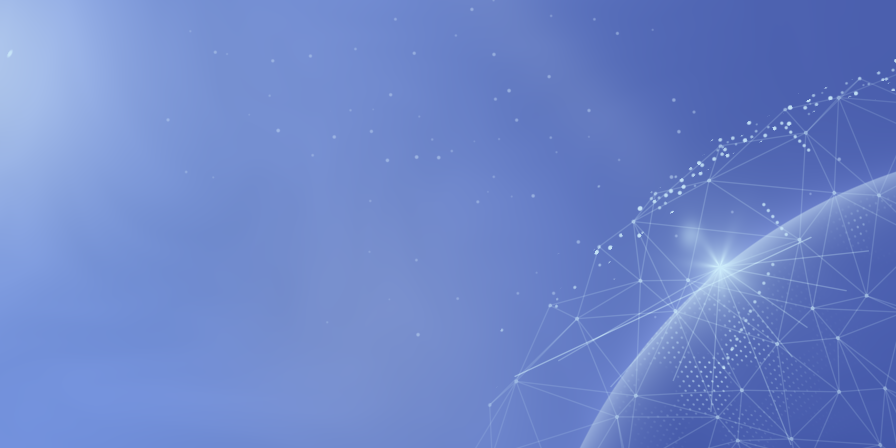
Reproduce this background procedurally as a Shadertoy shader.

```glsl
// A hazy blue sky with faint stars and a planet rising at the lower right.
// Soft glows and layered sines paint the sky; a jittered polar lattice makes
// the shell of linked nodes, and masked dot grids make its points of light.

const vec2 PLANET = vec2(2.384, -0.535);
const float PLANET_R = 1.214;
const float SHELL_R = 1.437;
const vec2 FLARE = vec2(1.607, 0.404);
const vec3 SKY_LEFT = vec3(0.42, 0.54, 0.84);
const vec3 SKY_RIGHT = vec3(0.29, 0.37, 0.68);
const vec3 HAZE = vec3(0.53, 0.61, 0.82);
const vec3 PALE = vec3(0.73, 0.82, 0.94);
const vec3 DEEP = vec3(0.26, 0.34, 0.66);
const vec3 LIGHT = vec3(0.80, 0.92, 0.98);

vec2 hash2(vec2 p) {
    vec3 q = fract(p.xyx * vec3(0.1031, 0.1030, 0.0973));
    q += dot(q, q.yzx + 33.33);
    return fract((q.xx + q.yz) * q.zy);
}

// Soft elliptical spot, 1 at its centre
float glow(vec2 p, vec2 centre, vec2 size) {
    vec2 d = (p - centre) / size;
    return exp(-dot(d, d));
}

float disc(float dist, float radius, float px) {
    return 1.0 - smoothstep(max(radius - px, 0.0), radius + px, dist);
}

float segmentDist(vec2 p, vec2 a, vec2 b) {
    vec2 ab = b - a;
    float t = clamp(dot(p - a, ab) / max(dot(ab, ab), 1e-6), 0.0, 1.0);
    return length(p - a - ab * t);
}

float line(vec2 p, vec2 a, vec2 b, float px) {
    return disc(segmentDist(p, a, b), 0.0008, px);
}

// Warped layers of sines for thin cloud
float clouds(vec2 p) {
    float sum = 0.0, amp = 0.5;
    for (int i = 0; i < 5; i++) {
        p = mat2(0.8, 0.6, -0.6, 0.8) * p * 1.7 + 1.3;
        p += 0.5 * sin(p.yx * 1.2);
        sum += amp * sin(p.x) * sin(p.y);
        amp *= 0.55;
    }
    return sum;
}

// Random dots, one per cell; density is the share of cells that are lit
float scatter(vec2 p, float cell, float radius, float density, float px) {
    vec2 id = floor(p / cell);
    vec2 rnd = hash2(id + 7.0);
    vec2 centre = (id + 0.2 + 0.6 * hash2(id + 41.0)) * cell;
    float size = radius * (0.5 + rnd.y);
    return step(rnd.x, density) * disc(length(p - centre), size, px) * (0.35 + 0.65 * rnd.y);
}

float dotGrid(vec2 p, float cell, float radius, float px) {
    return disc(length((fract(p / cell) - 0.5) * cell), radius, px);
}

// Evenly spaced dots along a segment
float chain(vec2 p, vec2 a, vec2 b, float count, float px) {
    float t = dot(p - a, b - a) / dot(b - a, b - a);
    t = (clamp(floor(t * count), 0.0, count - 1.0) + 0.5) / count;
    return disc(length(p - mix(a, b, t)), 0.0035, px);
}

// Lattice node: jittered angle and radius, held inside the shell
vec2 node(vec2 id, float cell) {
    vec2 polar = (id + 0.1 + 0.8 * hash2(id + 3.0)) * cell;
    float angle = polar.x / 1.3;
    return PLANET + min(polar.y, SHELL_R) * vec2(cos(angle), sin(angle));
}

// Links and nodes among neighbouring cells
float network(vec2 p, vec2 polar, float cell, float px) {
    vec2 id = floor(polar / cell);
    vec2 centre = node(id, cell);
    float sum = 0.0;
    for (int i = 0; i < 9; i++) {
        vec2 offset = vec2(i % 3, i / 3) - 1.0;
        vec2 n = node(id + offset, cell);
        sum += 0.3 * line(p, centre, n, px) + 0.8 * disc(length(p - n), 0.004, px);
        if (abs(offset.x) + abs(offset.y) == 1.0) {
            vec2 side = node(id + vec2(-offset.y, offset.x), cell);
            sum += 0.3 * line(p, n, side, px);
        }
    }
    return min(sum, 1.0);
}

vec3 sky(vec2 p, float cloud) {
    vec3 col = mix(SKY_LEFT, SKY_RIGHT, smoothstep(0.2, 2.0, p.x));
    col = mix(col, HAZE, 0.65 * glow(p, vec2(0.83, 0.28), vec2(0.38, 0.42)));
    col = mix(col, HAZE, 0.35 * glow(p, vec2(0.5, 0.9), vec2(0.7, 0.35)));
    float beam = abs(p.x - 1.1 - 0.9 * (1.0 - p.y)) / 0.12;
    col = mix(col, HAZE, 0.25 * exp(-beam * beam) * smoothstep(0.4, 0.8, p.y));
    col = mix(col, PALE, 0.8 * glow(p, vec2(-0.06, 0.86), vec2(0.26, 0.30)));
    col = mix(col, PALE, 0.22 * glow(p, vec2(0.0, 0.65), vec2(0.5, 0.4)));
    return col + 0.045 * cloud * (1.0 - 0.35 * p.x);
}

void mainImage(out vec4 fragColor, in vec2 fragCoord) {
    float px = 1.0 / iResolution.y;
    vec2 p = fragCoord * px;
    p.x *= 2.0 * iResolution.y / iResolution.x;
    vec2 rel = p - PLANET;
    float r = length(rel);
    vec2 polar = vec2(atan(rel.y, rel.x) * 1.3, r);
    float cloud = clouds(p * 2.5);
    vec3 col = sky(p, cloud);

    // Stars
    float starArea = glow(p, vec2(1.05, 0.75), vec2(0.5, 0.38));
    col = mix(col, PALE, 0.6 * scatter(p, 0.045, 0.0026, 0.3 * starArea, px));

    // Planet body and lit rim
    float depth = PLANET_R - r;
    float inside = smoothstep(-px, px, depth);
    float nearFlare = glow(p, FLARE, vec2(0.5));
    col = mix(col, DEEP + 0.04 * cloud, 0.8 * inside);
    float rim = exp(-max(depth, 0.0) / 0.055) * inside;
    col = mix(col, PALE, rim * (0.55 + 0.25 * nearFlare));
    col += 0.12 * exp(-max(-depth, 0.0) / 0.05) * (1.0 - inside) * nearFlare;

    // Linked shell and long links
    float shell = 1.0 - smoothstep(SHELL_R, SHELL_R + 0.008, r);
    float links = network(p, polar, 0.16, px) * shell * (0.35 + 0.4 * nearFlare);
    links += 0.5 * line(p, vec2(1.15, 0.16), vec2(1.81, 0.47), px);
    for (int i = 0; i < 9; i++) {
        vec2 rnd = hash2(vec2(i, 19));
        float angle = 3.6 + 0.33 * float(i) + 0.2 * rnd.x;
        vec2 tip = FLARE + (0.2 + 0.25 * rnd.y) * vec2(cos(angle), sin(angle));
        links += 0.3 * line(p, FLARE, tip, px);
    }
    col = mix(col, LIGHT, min(links, 0.8));

    // Points of light: shell band, land patches and bright chains
    float band = exp(-pow((r - 1.42) / 0.022, 2.0)) * smoothstep(1.2, 1.6, p.x);
    float points = scatter(polar, 0.014, 0.0032, 0.6 * band, px);
    float land = glow(p, vec2(1.60, 0.20), vec2(0.15, 0.14)) + glow(p, vec2(1.97, 0.5), vec2(0.07, 0.04));
    land *= inside * smoothstep(-0.5, 0.2, sin(p.x * 31.0) * sin(p.y * 27.0 + 1.0));
    points += 0.75 * land * dotGrid(polar, 0.0165, 0.0026, px);
    points += 0.8 * chain(p, vec2(1.70, 0.55), vec2(1.76, 0.47), 6.0, px);
    points += 0.8 * chain(p, vec2(1.74, 0.73), vec2(1.81, 0.66), 7.0, px);
    points += 0.7 * chain(p, vec2(1.73, 0.42), vec2(1.61, 0.17), 12.0, px);
    col = mix(col, LIGHT, min(points, 0.9));

    // Flare
    vec2 f = p - FLARE;
    float rays = pow(abs(sin(atan(f.y, f.x) * 3.5 + 0.4)), 6.0) * exp(-length(f) / 0.05);
    float flare = 0.75 * exp(-length(f) / 0.035) + 0.3 * exp(-length(f) / 0.13) + 0.3 * rays;
    flare += 0.35 * glow(p, vec2(1.54, 0.475), vec2(0.025, 0.03));
    col = mix(col, LIGHT, min(flare, 1.0));
    fragColor = vec4(clamp(col, 0.0, 1.0), 1.0);
}
```
